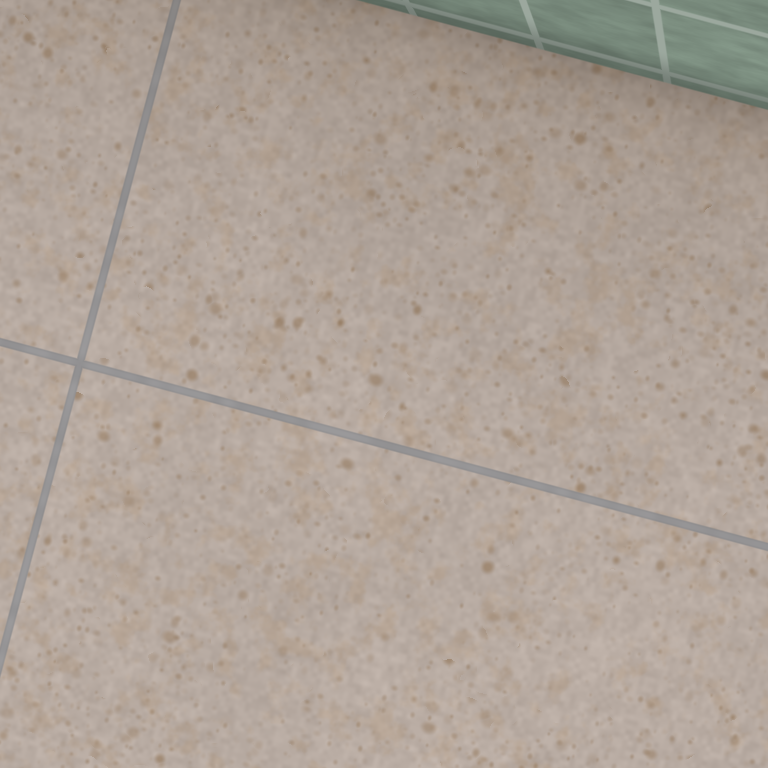
A Shadertoy shader for this texture:

```glsl
#define TILT 0.261
#define CROSSING vec2(0.104, 0.527)
#define FLOOR_TILE 1.15
#define FLOOR_JOINT 0.0052
#define WALL_START 0.55
#define WALL_TILE vec2(0.171, 0.081)
#define WALL_JOINT 0.0052
#define STONE vec3(0.722, 0.672, 0.637)
#define OCHRE vec3(0.57, 0.46, 0.345)
#define FLOOR_GROUT vec3(0.595, 0.59, 0.595)
#define WALL_GREEN vec3(0.475, 0.545, 0.49)
#define WALL_GROUT vec3(0.61, 0.66, 0.62)

float hash(vec2 p) {
    vec3 q = fract(vec3(p.xyx) * 0.1031);
    q += dot(q, q.yzx + 33.33);
    return fract((q.x + q.y) * q.z);
}

float noise(vec2 p) {
    vec2 i = floor(p), f = fract(p);
    f = f * f * (3.0 - 2.0 * f);
    return mix(mix(hash(i), hash(i + vec2(1, 0)), f.x),
               mix(hash(i + vec2(0, 1)), hash(i + vec2(1, 1)), f.x), f.y);
}

float fbm(vec2 p) {
    float sum = 0.0, amp = 0.5;
    for (int i = 0; i < 4; i++) {
        sum += amp * noise(p);
        p = mat2(1.6, 1.2, -1.2, 1.6) * p + 7.3;
        amp *= 0.5;
    }
    return sum / 0.9375;
}

// Distance to the nearest line of a grid with the given spacing
vec2 gridDistance(vec2 p, vec2 size) {
    return abs(p - size * round(p / size));
}

// Coverage of irregular grains scattered one per jittered cell
float grains(vec2 p, float scale, float density, float soft) {
    vec2 q = p * scale, cell = floor(q);
    float cover = 0.0;
    for (int y = -1; y <= 1; y++)
    for (int x = -1; x <= 1; x++) {
        vec2 id = cell + vec2(x, y);
        vec2 d = q - id - vec2(hash(id + 11.0), hash(id + 47.0));
        d.x *= mix(0.75, 1.35, hash(id + 83.0));
        float radius = mix(0.12, 0.3, hash(id + 29.0));
        float edge = 0.12 + soft * scale;
        float disc = 1.0 - smoothstep(radius - edge, radius + edge, length(d));
        float strength = mix(0.2, 0.85, pow(hash(id + 61.0), 2.5));
        cover = max(cover, disc * strength * step(hash(id + 5.0), density));
    }
    return cover;
}

vec3 floorColor(vec2 p, float soft) {
    // Each slab has its own part of the stone pattern
    vec2 slab = floor(p / FLOOR_TILE);
    vec2 s = p + 3.0 + 5.0 * (slab + 2.0);

    // Cloudy body and fine grain
    float cloud = fbm(s * 6.0);
    float mottle = fbm(s * 42.0);
    vec3 col = STONE * (1.0 + 0.05 * (cloud - 0.5));
    col = mix(col, vec3(0.70, 0.61, 0.52), 0.45 * smoothstep(0.48, 0.8, mottle));
    col += 0.045 * (noise(s * 150.0) - 0.5) + 0.035 * (noise(s * 75.0) - 0.5);

    // Ochre grains gather in loose clusters
    float cluster = smoothstep(0.3, 0.7, fbm(s * 9.0 + 20.0));
    col = mix(col, OCHRE, 0.75 * grains(s, 42.0, 0.05 + 0.32 * cluster, soft));
    col = mix(col, OCHRE, 0.55 * grains(s + 9.0, 85.0, 0.12 + 0.35 * cluster, soft));

    // Joints with a slightly darker edge
    vec2 g = gridDistance(p, vec2(FLOOR_TILE));
    float d = min(g.x, g.y);
    vec3 grout = FLOOR_GROUT * (0.96 + 0.06 * noise(p * 60.0));
    grout *= 0.95 + 0.05 * smoothstep(FLOOR_JOINT, 0.3 * FLOOR_JOINT, d);
    col = mix(grout, col, smoothstep(-soft, soft, d - FLOOR_JOINT));

    // Broad falloff toward the wall, then the contact shadow
    float gap = max(WALL_START - p.y, 0.0);
    float shade = 1.0 - 0.07 * smoothstep(0.6, 0.0, gap) - 0.15 * exp(-gap / 0.04);
    return col * mix(vec3(1.0), vec3(0.99, 0.97, 0.94), exp(-gap / 0.12)) * shade;
}

vec3 wallColor(vec2 p, float soft) {
    // Upright joints fan out with height
    float h = p.y - WALL_START;
    float across = (p.x + 1.433 * h) / (1.0 + 1.54 * h);
    vec2 q = vec2(across - 0.645, h - 0.012);
    vec2 id = floor(q / WALL_TILE);

    // Streaky glaze, varied from tile to tile
    float streak = fbm(vec2(q.x * 25.0, q.y * 130.0) + 30.0);
    vec3 col = WALL_GREEN * (0.95 + 0.08 * hash(id + 40.0) + 0.2 * (streak - 0.5));
    vec2 g = gridDistance(q, WALL_TILE);
    float d = min(g.x - WALL_JOINT, g.y - 0.55 * WALL_JOINT);
    col = mix(WALL_GROUT, col, smoothstep(-soft, soft, d));
    return col * mix(0.76, 1.0, smoothstep(0.0, 0.04, h));
}

void mainImage(out vec4 fragColor, in vec2 fragCoord) {
    vec2 p = fragCoord / iResolution.xy - CROSSING;
    float c = cos(TILT), s = sin(TILT);
    p = vec2(c * p.x - s * p.y, s * p.x + c * p.y);
    float soft = max(0.0014, 0.8 / iResolution.y);

    float wall = smoothstep(-soft, soft, p.y - WALL_START);
    vec3 col = mix(floorColor(p, soft), wallColor(p, soft), wall);
    fragColor = vec4(col, 1.0);
}
```
